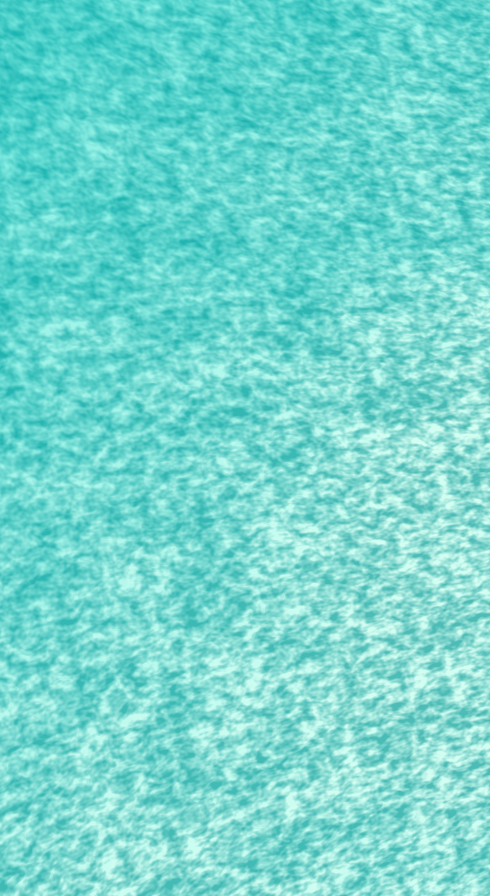
Write a Shadertoy shader that draws this texture.

```glsl
// Sunlit shallow sea from above: turquoise water dappled with short ripples.
#define DEEP_DARK     vec3(0.11, 0.71, 0.70)
#define DEEP_LIGHT    vec3(0.49, 0.92, 0.88)
#define SHALLOW_DARK  vec3(0.33, 0.75, 0.725)
#define SHALLOW_LIGHT vec3(0.80, 0.985, 0.94)
#define GLINT_COLOR   vec3(0.86, 0.99, 0.95)
#define BLOTCH_SCALE  vec2(50.0, 72.0)
#define FINE_SCALE    vec2(98.0, 138.0)
#define GRAIN_SCALE   vec2(190.0, 230.0)
#define SWELL_SCALE   vec2(11.0, 17.0)
#define RIPPLE_GAIN   0.95
#define GLINT_GAIN    0.35

vec2 hashGradient(vec2 cell) {
    vec3 h = fract(cell.xyx * vec3(0.1031, 0.1030, 0.0973));
    h += dot(h, h.yzx + 33.33);
    float angle = 6.2832 * fract((h.x + h.y) * h.z);
    return vec2(cos(angle), sin(angle));
}

float gradientNoise(vec2 p) {
    vec2 cell = floor(p), f = p - cell;
    vec2 blend = f * f * f * (f * (f * 6.0 - 15.0) + 10.0);
    vec2 e = vec2(1.0, 0.0);
    float a = dot(hashGradient(cell), f);
    float b = dot(hashGradient(cell + e), f - e);
    float c = dot(hashGradient(cell + e.yx), f - e.yx);
    float d = dot(hashGradient(cell + e.xx), f - e.xx);
    return mix(mix(a, b, blend.x), mix(c, d, blend.x), blend.y);
}

// 0 over deep water (upper left), 1 over pale sand (right and below)
float shallowness(vec2 uv) {
    float slope = -0.10 + 0.44 * uv.x + 0.86 * (1.0 - uv.y);
    vec2 bankOffset = (uv - vec2(1.0, 0.46)) / vec2(0.42, 0.24);
    float sandBank = exp(-dot(bankOffset, bankOffset));
    float bandOffset = (uv.y - 0.73 + 0.06 * (1.0 - uv.x)) / 0.05;
    float darkBand = exp(-bandOffset * bandOffset) * smoothstep(0.1, 0.7, uv.x);
    float lowerShade = smoothstep(0.22, 0.0, uv.y) * smoothstep(0.2, 1.0, uv.x);
    return slope + 0.32 * sandBank - 0.14 * darkBand - 0.32 * lowerShade;
}

void mainImage(out vec4 fragColor, in vec2 fragCoord) {
    vec2 uv = fragCoord / iResolution.xy;
    vec2 pos = fragCoord / iResolution.y;

    // Ripples rise to the right below and level out, then dip, above
    vec2 flow = vec2(pos.x + 0.25 * pos.y, pos.y - pos.x * (0.48 - 0.65 * pos.y));
    flow += 0.004 * vec2(gradientNoise(pos * 34.0 + 7.0),
                         gradientNoise(pos * 34.0 + 51.0));

    // Broad swell, blotches, short strokes and crisp grain
    float swell = gradientNoise(flow * SWELL_SCALE + 13.0);
    float blotch = gradientNoise(flow * BLOTCH_SCALE + 90.0);
    float fine = gradientNoise(flow * FINE_SCALE + 37.0);
    float grain = gradientNoise(flow * GRAIN_SCALE + 71.0);
    float ripple = 0.35 * swell + 0.80 * blotch + 0.62 * fine + 0.34 * grain;

    // Water tone; ripples grow stronger over the shallows
    float shallow = clamp(shallowness(uv) + 0.16 * swell, 0.0, 1.0);
    float gain = RIPPLE_GAIN * mix(0.75, 1.3, shallow);
    float tone = clamp(0.5 + gain * ripple, -0.05, 1.05);
    vec3 dark = mix(DEEP_DARK, SHALLOW_DARK, shallow);
    vec3 light = mix(DEEP_LIGHT, SHALLOW_LIGHT, shallow);
    vec3 color = mix(dark, light, tone);

    // Thin bright crests of refracted light
    float crest = abs(gradientNoise(flow * BLOTCH_SCALE * 0.9 + 160.0) + 0.35 * fine);
    float glint = smoothstep(0.11, 0.0, crest) * smoothstep(0.0, 0.35, ripple + 0.08);
    color = mix(color, GLINT_COLOR, GLINT_GAIN * glint * smoothstep(0.1, 0.9, shallow));

    fragColor = vec4(color, 1.0);
}
```
